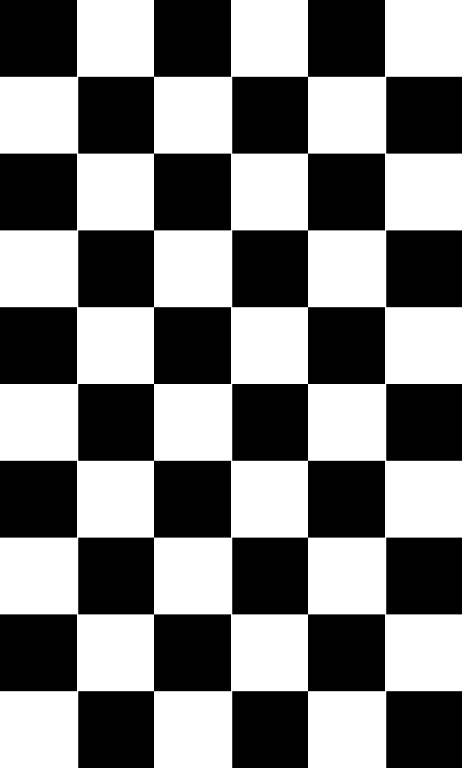
Write a WebGL 1 fragment shader that draws this pattern.

```glsl
precision highp float;

uniform vec2 u_resolution;

// Coverage of a band from start to end, repeating every two cells
float band(float position, float start, float end, float pixel) {
  float center = 0.5 * (start + end);
  float offset = abs(mod(position - center + 1.0, 2.0) - 1.0);
  return clamp((0.5 * (end - start) - offset) / pixel + 0.5, 0.0, 1.0);
}

// Coverage of rectangles spanning low to high in each two by two block
float squares(vec2 position, vec2 low, vec2 high, vec2 pixel) {
  return band(position.x, low.x, high.x, pixel.x)
       * band(position.y, low.y, high.y, pixel.y);
}

void main() {
  const vec2 cellCount = vec2(6.0, 10.0);
  const float leftInset = 0.016;
  const vec3 paper = vec3(1.0);
  const vec3 ink = vec3(0.0);

  // Cell coordinates, with rows counted down from the top
  vec2 uv = gl_FragCoord.xy / u_resolution;
  vec2 cell = vec2(uv.x, 1.0 - uv.y) * cellCount;
  vec2 pixel = cellCount / u_resolution;

  // Two diagonal sets; the second leaves a hairline gap on its left
  float evenSet = squares(cell, vec2(0.0), vec2(1.0), pixel);
  float oddSet = squares(cell, vec2(1.0 + leftInset, 1.0), vec2(2.0), pixel);

  gl_FragColor = vec4(mix(paper, ink, min(evenSet + oddSet, 1.0)), 1.0);
}
```
